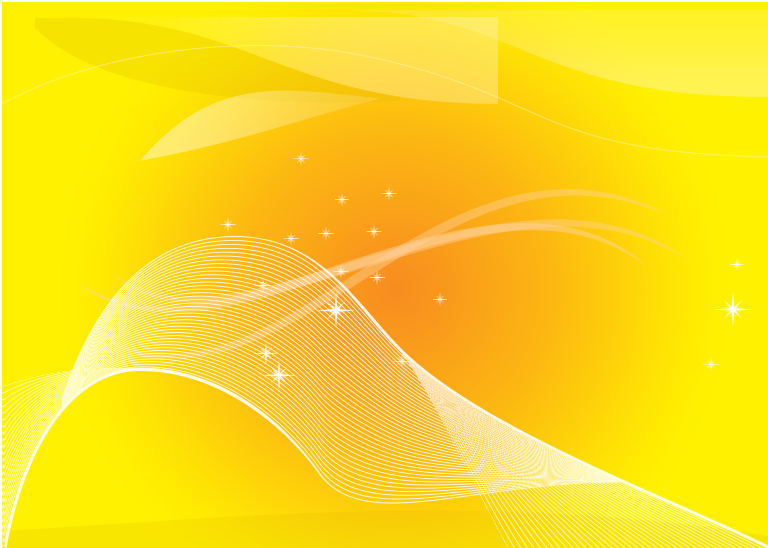
A Shadertoy shader for this background:

```glsl
// Sunny backdrop: an orange glow on yellow, pale veils, ribbons, sparkles
// and woven sheets of white threads. Every curve is a cubic Bezier solved
// for height; a sheet repeats threads between two such curves.

const vec2 GRID = vec2(768, 549);  // design units spanning the canvas
const vec2 GLOW = vec2(395, 290);
const float GLOW_RADIUS = 345.0;
const vec3 ORANGE = vec3(0.97, 0.53, 0.13);
const vec3 AMBER = vec3(0.99, 0.74, 0.06);
const vec3 YELLOW = vec3(1.0, 0.945, 0.0);
const vec3 CREAM = vec3(1.0, 0.96, 0.78);
const vec3 PEACH = vec3(1.0, 0.83, 0.62);
const vec3 OCHRE = vec3(0.88, 0.72, 0.0);
const vec3 WHITE = vec3(1);
const float THREADS = 40.0;
const float THREAD_WIDTH = 0.45;
const vec2 SMALL[14] = vec2[14](
    vec2(301, 159), vec2(342, 200), vec2(389, 194), vec2(228, 225), vec2(291, 239),
    vec2(326, 234), vec2(374, 232), vec2(263, 286), vec2(341, 272), vec2(377, 278),
    vec2(440, 300), vec2(402, 362), vec2(737, 265), vec2(711, 365));
const vec3 BIG[4] = vec3[4](       // centre and reach
    vec3(336, 311, 18), vec3(266, 354, 12), vec3(279, 376, 16), vec3(733, 310, 18));

float px;                          // one screen pixel in design units

float hash(vec2 p) { return fract(sin(dot(p, vec2(12.9898, 78.233))) * 43758.5453); }
float soft(float d) { return clamp(d / px + 0.5, 0.0, 1.0); }
float within(float v, float lo, float hi) { return step(lo, v) * step(v, hi); }

// Height and slope at x of a Bezier with control points a.xy, a.zw, b.xy, b.zw
vec2 curve(float x, vec4 a, vec4 b) {
    x = clamp(x, a.x, b.z);
    float t = 0.5, h = 0.25;
    vec2 p, v;
    for (int i = 0; i < 16; i++) {
        float s = 1.0 - t;
        p = s*s*s*a.xy + 3.0*s*s*t*a.zw + 3.0*s*t*t*b.xy + t*t*t*b.zw;
        v = s*s*(a.zw - a.xy) + 2.0*s*t*(b.xy - a.zw) + t*t*(b.zw - b.xy);
        t += p.x < x ? h : -h;
        h *= 0.5;
    }
    return vec2(p.y, v.y / max(v.x, 0.01));
}

float stroke(float y, vec2 c, float w) {
    return soft(w - abs(y - c.x) / sqrt(1.0 + c.y * c.y));
}

// Threads blended from one curve to another
float sheet(float y, vec2 a, vec2 b, float count) {
    float gap = max(b.x - a.x, 0.01), t = (y - a.x) / gap;
    float slope = mix(a.y, b.y, clamp(t, 0.0, 1.0));
    float d = abs(fract(t * count + 0.5) - 0.5) * gap / count;
    return soft(THREAD_WIDTH - d / sqrt(1.0 + slope * slope)) * within(t, 0.0, 1.0);
}

// Band tapering at both ends
float ribbon(vec2 p, vec4 a, vec4 b) {
    float along = clamp((p.x - a.x) / (b.z - a.x), 0.0, 1.0);
    float w = 4.8 * pow(max(sin(3.14159 * along), 0.0), 0.6);
    return stroke(p.y, curve(p.x, a, b), w) * within(p.x, a.x, b.z);
}

float rays(vec2 d, float reach) {
    d = abs(d);
    float far = max(d.x, d.y);
    return soft(0.085 * (reach - far) - min(d.x, d.y)) * step(far, reach);
}

float star(vec2 d, float reach) {
    vec2 diagonal = vec2(d.x + d.y, d.x - d.y) * 0.7071;
    float core = exp(-20.0 * dot(d, d) / (reach * reach));
    return max(max(rays(d, reach), rays(diagonal, reach * 0.72)), core);
}

void mainImage(out vec4 fragColor, in vec2 fragCoord) {
    vec2 p = fragCoord / iResolution.xy * GRID;
    p.y = GRID.y - p.y;            // design heights run downward
    px = GRID.x / iResolution.x;
    float x = p.x, y = p.y;

    // Glow
    float r = length(p - GLOW) / GLOW_RADIUS;
    vec3 col = mix(ORANGE, AMBER, smoothstep(-0.15, 0.62, r));
    col = mix(col, YELLOW, smoothstep(0.4, 1.0, r));

    // Shaded foot, upper veils and leaf
    vec2 foot = curve(x, vec4(0, 532, 220, 520), vec4(480, 490, 768, 537));
    vec2 veil = curve(x, vec4(60, 18, 250, 15), vec4(280, 104, 498, 104));
    vec2 shade = curve(x, vec4(35, 28, 100, 95), vec4(270, 108, 400, 101));
    vec2 wing = curve(x, vec4(340, 10, 520, 10), vec4(530, 98, 768, 97));
    vec2 leafTop = curve(x, vec4(140, 161, 210, 80), vec4(270, 85, 380, 99));
    vec2 leafBase = curve(x, vec4(140, 161, 240, 143), vec4(310, 116, 380, 99));
    col = mix(col, OCHRE, 0.2 * soft(y - foot.x));
    col = mix(col, OCHRE, 0.25 * soft(y - veil.x) * soft(shade.x - y) * within(x, 35.0, 400.0));
    float mask = soft(veil.x - y) * soft(y - 17.0) * soft(498.0 - x);
    col = mix(col, CREAM, 0.36 * mask * smoothstep(50.0, 380.0, x));
    mask = soft(wing.x - y) * soft(y - 10.0) * step(340.0, x);
    col = mix(col, CREAM, mask * mix(0.2, 0.42, smoothstep(10.0, 95.0, y)));
    mask = soft(y - leafTop.x) * soft(leafBase.x - y) * within(x, 140.0, 380.0);
    col = mix(col, CREAM, mask * mix(0.55, 0.2, smoothstep(150.0, 380.0, x)));

    // Hairline
    vec2 hair = x < 360.0 ? curve(x, vec4(0, 105, 110, 45), vec4(260, 35, 360, 55))
                          : curve(x, vec4(360, 55, 550, 93), vec4(530, 153, 768, 157));
    col = mix(col, CREAM, 0.5 * stroke(y, hair, 0.5));

    // Ribbons
    col = mix(col, PEACH, 0.42 * ribbon(p, vec4(110, 343, 290, 425), vec4(440, 110, 665, 214)));
    col = mix(col, PEACH, 0.5 * ribbon(p, vec4(78, 283, 220, 390), vec4(480, 135, 645, 265)));
    col = mix(col, PEACH, 0.42 * ribbon(p, vec4(113, 275, 240, 375), vec4(500, 140, 683, 257)));

    // Woven hump, left flare and lower right fan
    vec2 crest = x < 235.0 ? curve(x, vec4(62, 400, 95, 300), vec4(150, 237, 235, 237))
        : x < 400.0 ? curve(x, vec4(235, 237, 320, 237), vec4(355, 305, 400, 350))
        : curve(x, vec4(400, 350, 480, 430), vec4(660, 495, 768, 548));
    vec2 hem = x < 140.0 ? curve(x, vec4(5, 548, 25, 440), vec4(75, 370, 140, 370))
        : x < 320.0 ? curve(x, vec4(140, 370, 220, 370), vec4(285, 425, 320, 475))
        : curve(x, vec4(320, 475, 365, 535), vec4(470, 483, 620, 483));
    vec2 flare = curve(x, vec4(0, 388, 50, 370), vec4(100, 366, 140, 370));
    vec2 fanL = curve(y, vec4(352, 400, 390, 430), vec4(480, 470, 549, 508));
    vec2 fanR = curve(y, vec4(350, 400, 430, 480), vec4(495, 660, 549, 768));
    float weave = sheet(y, crest, hem, THREADS) * within(x, 62.0, 620.0);
    weave = max(weave, 0.8 * sheet(y, flare, hem, THREADS * 0.6) * step(x, 140.0));
    weave = max(weave, 0.85 * sheet(x, fanL, fanR, THREADS) * step(352.0, y));
    float w = mix(1.7, 0.5, smoothstep(250.0, 350.0, x));
    weave = max(weave, stroke(y, hem, w) * within(x, 5.0, 620.0));
    w = mix(0.5, 1.5, smoothstep(270.0, 380.0, x));
    weave = max(weave, stroke(y, crest, w) * step(62.0, x));
    col = mix(col, WHITE, 0.9 * weave);

    // Sparkles and thin white margin
    float lit = soft(2.0 - min(x, y));
    for (int i = 0; i < 14; i++) lit = max(lit, star(p - SMALL[i], 7.0 + hash(SMALL[i])));
    for (int i = 0; i < 4; i++) lit = max(lit, star(p - BIG[i].xy, BIG[i].z));
    fragColor = vec4(mix(col, WHITE, lit), 1.0);
}
```
